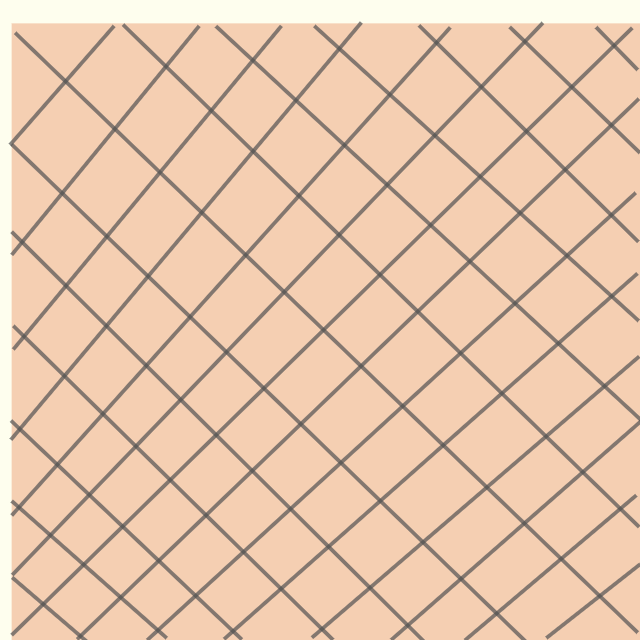
Reproduce this pattern procedurally as a three.js fragment shader.

```glsl
// A peach panel on cream, crossed by two fans of translucent grey strokes.
// Each stroke joins two points that step around the panel's border; a few
// harmonics make the spacing drift, and a hash varies where the ends stop.
varying vec2 vUv;

const float PI = 3.14159265;
const vec2 CORNER = vec2(0.0182, 0.0);
const vec2 SIZE = vec2(0.9805, 0.9596);

float hash(vec2 p) {
  return fract(sin(dot(p, vec2(12.9898, 78.233))) * 43758.5453);
}

// Antialiased coverage of a signed distance
float fill(float d) {
  return clamp(0.5 - d / fwidth(vUv.y), 0.0, 1.0);
}

// Uneven spacing: a sum of sines that vanishes at the first and last stroke
float drift(float t, vec4 amplitude, vec4 frequency) {
  return dot(amplitude, sin(PI * t * frequency));
}

// Border points at a given walking distance from the corner
vec2 upThenAcross(float d) {
  return CORNER + vec2(max(d - SIZE.y, 0.0), min(d, SIZE.y));
}

vec2 acrossThenUp(float d) {
  return CORNER + vec2(min(d, SIZE.x), max(d - SIZE.x, 0.0));
}

// Straight stroke with square ends that fall short or overshoot a little
float stroke(vec2 p, vec2 a, vec2 b, float seed) {
  vec2 dir = normalize(b - a);
  vec2 r = 2.0 * vec2(hash(vec2(seed, 1.0)), hash(vec2(seed, 2.0))) - 1.0;
  vec2 overshoot = 0.009 * r * r * r;
  a -= dir * overshoot.x;
  b += dir * overshoot.y;
  vec2 q = p - 0.5 * (a + b);
  float along = abs(dot(q, dir)) - 0.5 * length(b - a);
  float across = abs(q.x * dir.y - q.y * dir.x) - 0.00295;
  return fill(max(along, across));
}

void main() {
  vec3 cream = vec3(0.995, 0.995, 0.935);
  vec3 peach = vec3(0.96, 0.81, 0.70);
  vec3 ink = vec3(0.32);

  // Panel, running off the right and bottom of the canvas
  float panel = fill(max(CORNER.x - vUv.x, vUv.y - 0.9635));
  vec3 color = mix(cream, peach, panel);

  // Light left after each translucent stroke, so crossings darken
  float light = 1.0;

  // Thirteen falling strokes
  for (int i = 0; i < 13; i++) {
    float n = float(i), t = n / 12.0;
    float rise = 0.0984 + 0.1477 * n
      + drift(t, vec4(-0.0306, -0.0355, -0.0091, 0.0069), vec4(1, 2, 6, 8));
    float run = 0.1146 + 0.1462 * n
      + drift(t, vec4(-0.0085, -0.0495, 0.0083, 0.0066), vec4(1, 2, 4, 9));
    light *= 1.0 - 0.7 * stroke(vUv, upThenAcross(rise), acrossThenUp(run), n);
  }

  // Fourteen rising strokes, stepped from the upper corner by flipping y
  vec2 flipped = vec2(vUv.x, SIZE.y - vUv.y);
  for (int i = 0; i < 14; i++) {
    float n = float(i), t = n / 13.0;
    float rise = 0.1831 + 0.1237 * n
      + drift(t, vec4(0.0421, 0.0456, 0.0241, 0.0042), vec4(1, 2, 3, 8));
    float run = 0.1602 + 0.1279 * n
      + drift(t, vec4(0.0422, -0.0214, 0.0060, -0.0046), vec4(1, 2, 6, 12));
    light *= 1.0 - 0.7 * stroke(flipped, upThenAcross(rise), acrossThenUp(run), n + 20.0);
  }

  gl_FragColor = vec4(mix(ink, color, light), 1.0);
}
```
